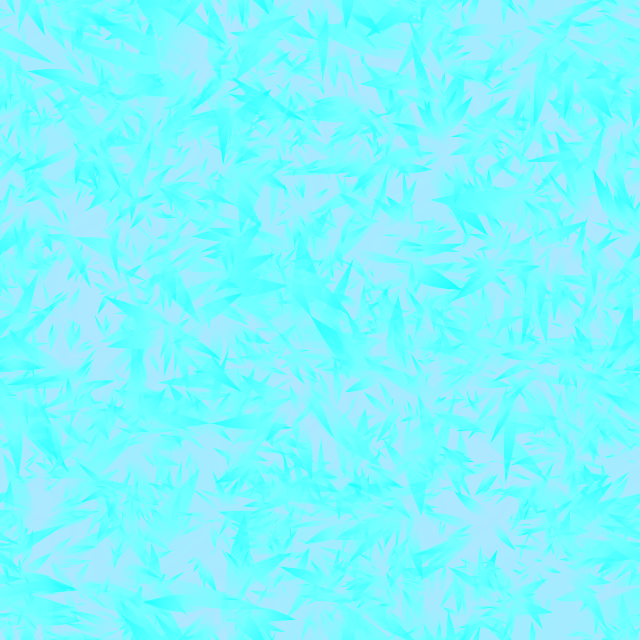
A Shadertoy shader for this pattern:

```glsl
// Seamless frost of overlapping cyan blades radiating from scattered tufts.

const float TAU = 6.2831853;

// Integer hash: three values in 0..1
vec3 hash3(ivec3 key) {
    uvec3 v = uvec3(key) * 1664525u + 1013904223u;
    v.x += v.y * v.z; v.y += v.z * v.x; v.z += v.x * v.y;
    v ^= v >> 16u;
    v.x += v.y * v.z; v.y += v.z * v.x; v.z += v.x * v.y;
    return vec3(v >> 8u) / 16777216.0;
}

// Paints one curved blade over the red level; it fades in from root to tip
float paintBlade(float red, vec2 p, float angle, float len, vec3 trait, float strength, float blur) {
    vec2 dir = vec2(cos(angle), sin(angle));
    float u = dot(p, dir) / len;
    if (u <= 0.0 || u >= 1.0) return red;
    float bend = 0.55 * (trait.x - 0.5);
    float across = dir.x * p.y - dir.y * p.x - bend * u * u * len;
    float halfWidth = len * mix(0.05, 0.12, trait.y) * sin(0.5 * TAU * pow(u, 0.9));
    float cover = 1.0 - smoothstep(-blur, blur, abs(across) - halfWidth);
    float shade = mix(0.57, mix(0.32, 0.04, trait.z), u * mix(0.5, 1.0, u));
    return mix(red, shade, cover * strength * smoothstep(0.0, 0.7, u));
}

// One wrapped grid of tufts, each with its own facing, spread and strength
float paintTufts(float red, vec2 uv, int count, int seed) {
    vec2 q = uv * float(count);
    ivec2 home = ivec2(floor(q));
    float blur = 0.7 * float(count) / iResolution.y;
    for (int j = -1; j <= 1; j++)
    for (int i = -1; i <= 1; i++) {
        ivec2 cell = home + ivec2(i, j);
        ivec2 id = (cell + count) % count;
        vec3 tuft = hash3(ivec3(id, seed));
        vec2 p = q - vec2(cell) - tuft.xy;
        if (dot(p, p) > 1.0) continue;
        float facing = TAU * fract(tuft.z * 17.0);
        float spread = mix(1.0, TAU, tuft.z);
        float strength = mix(0.5, 1.0, fract(tuft.z * 53.0));
        for (int k = 1; k <= 7; k++) {
            vec3 pose = hash3(ivec3(id, seed + 31 * k));
            vec3 trait = hash3(ivec3(id.yx, seed + 31 * k + 500));
            float angle = facing + spread * (pose.x - 0.5);
            float len = mix(0.25, 0.95, pose.y);
            vec2 root = 0.5 * (vec2(pose.z, trait.z) - 0.5) * (0.95 - len);
            red = paintBlade(red, p - root, angle, len, trait, strength, blur);
        }
    }
    return red;
}

void mainImage(out vec4 fragColor, in vec2 fragCoord) {
    vec2 uv = fract(fragCoord / iResolution.xy);

    // Pale ground with a faint periodic haze
    float red = 0.655 + 0.012 * sin(TAU * (uv.x + 2.0 * uv.y))
                      + 0.012 * sin(TAU * (3.0 * uv.x - uv.y) + 1.7);

    // Large and small tufts interleaved
    int counts[6] = int[6](8, 5, 15, 10, 4, 7);
    for (int n = 0; n < 6; n++) red = paintTufts(red, uv, counts[n], 7 + n * 1000);

    // Green follows red: icy blue where pale, pure cyan where deep
    float green = min(1.0, 1.0 - 0.4 * (red - 0.45));
    fragColor = vec4(red, green, 1.0, 1.0);
}
```
